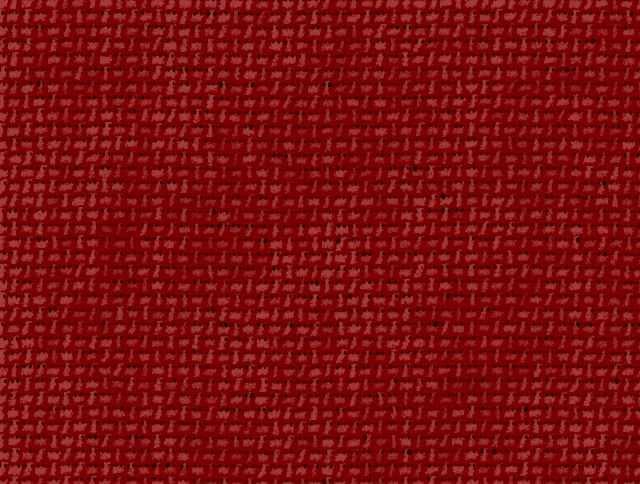
A Shadertoy shader for this texture:

```glsl
// Coarse red plain-weave cloth with worn highlights and small dark holes between threads.

#define THREADS vec2(49.0, 34.2)   // warp columns, weft rows
#define WEFT_SIZE vec2(0.40, 0.23) // half size of a horizontal float
#define WARP_SIZE vec2(0.17, 0.45) // half size of a vertical float
#define SLANT 0.30                 // lean of the floats
#define RAGGED 0.20                // roughness of the float edges
#define WEAR 0.09                  // spread of highlight size
#define HOLE_RADIUS 0.085

const vec3 BLACK_RED = vec3(0.09, 0.00, 0.00);
const vec3 DEEP_RED  = vec3(0.26, 0.00, 0.00);
const vec3 SHADE_RED = vec3(0.40, 0.00, 0.00);
const vec3 CLOTH_RED = vec3(0.48, 0.005, 0.005);
const vec3 WORN_RED  = vec3(0.55, 0.11, 0.11);
const vec3 PALE_RED  = vec3(0.63, 0.23, 0.23);

float hash(vec2 p) {
    vec3 q = fract(vec3(p.xyx) * 0.1031);
    q += dot(q, q.yzx + 33.33);
    return fract((q.x + q.y) * q.z);
}

// Distance to the nearest scattered point
float cellular(vec2 p) {
    vec2 cell = floor(p), f = fract(p);
    float nearest = 2.0;
    for (int y = -1; y <= 1; y++)
    for (int x = -1; x <= 1; x++) {
        vec2 o = vec2(x, y), id = cell + o;
        vec2 point = vec2(hash(id), hash(id + 71.7));
        nearest = min(nearest, length(o + point - f));
    }
    return nearest;
}

float roundedBox(vec2 p, vec2 halfSize, float radius) {
    vec2 q = abs(p) - halfSize + radius;
    return length(max(q, 0.0)) + min(max(q.x, q.y), 0.0) - radius;
}

// Broad wear: slow sines, stronger at the left and top edges
float broadWear(vec2 uv) {
    float waves = sin(uv.x * 13.0 + 2.0 * sin(uv.y * 5.0))
                + sin(uv.y * 11.0 - uv.x * 7.0 + 1.0);
    return 0.10 * waves + 0.7 * exp(-uv.x * 30.0) + 0.5 * exp((uv.y - 1.0) * 18.0);
}

void mainImage(out vec4 fragColor, in vec2 fragCoord) {
    vec2 uv = fragCoord / iResolution.xy;
    float soft = 0.9 * THREADS.y / iResolution.y;

    // Thread coordinates, y running down, with a slight wander
    vec2 g = vec2(uv.x, 1.0 - uv.y) * THREADS + vec2(0.4, 0.07);
    g += vec2(0.05 * sin(g.y * 0.9 + g.x * 0.3) + 0.05 * sin(g.y * 2.3 - g.x),
              0.05 * sin(g.x * 0.21) + 0.02 * sin(g.x * 1.1 + g.y * 0.4));

    float rough = cellular(g * vec2(3.6, 3.4)) - 0.45;
    float fine = cellular(g * vec2(6.0, 9.0) + 19.0) - 0.45;

    // Shaded furrow between weft rows
    float rowY = fract(g.y + 0.5) - 0.5;
    float furrow = abs(rowY) - 0.08 + 0.14 * rough;
    vec3 col = CLOTH_RED * (1.0 + 0.05 * fine);
    col = mix(col, SHADE_RED, smoothstep(soft, -soft, furrow));

    // Holes: two beside each warp thread along every furrow
    float side = floor(g.x * 2.0);
    vec2 holeId = vec2(side, floor(g.y + 0.5));
    float pick = hash(holeId + 5.3);
    float pull = mod(side, 2.0) < 0.5 ? 0.03 : -0.03;
    vec2 hole = vec2(fract(g.x * 2.0) * 0.5 - 0.25 - pull, rowY);
    hole += 0.05 * (vec2(hash(holeId + 9.1), hash(holeId + 17.9)) - 0.5);
    float radius = HOLE_RADIUS * (0.8 + 0.35 * pick + 0.6 * smoothstep(0.97, 1.0, pick));
    float holeD = length(hole * vec2(1.0, 0.75)) - radius + 0.06 * rough;

    // Floats: weft and warp alternate as a checkerboard
    vec2 h = g + vec2(0.0, 0.25);
    vec2 id = floor(h);
    vec2 p = fract(h) - 0.5;
    float chance = hash(id + 3.7);
    p += 0.08 * (vec2(hash(id + 41.0), hash(id + 57.0)) - 0.5);
    p.x += SLANT * p.y * (0.2 + 1.2 * hash(id + 23.0));
    bool warpOnTop = mod(id.x + id.y, 2.0) > 0.5;
    float d = warpOnTop ? roundedBox(p, WARP_SIZE, 0.10)
                        : roundedBox(p - vec2(0.0, 0.06), WEFT_SIZE, 0.15);

    // Highlight wear per float, per warp thread and across the cloth
    float streak = hash(vec2(id.x, floor(id.y / 7.0)) + 83.0) - 0.5;
    float wear = 0.8 * (chance - 0.5) + 0.5 * streak + broadWear(uv);
    d += RAGGED * rough + 0.06 * fine - WEAR * wear;
    float worn = smoothstep(soft, -soft, d) * clamp(0.95 + 0.3 * wear, 0.6, 1.0);

    // Pale brushed heart that fades in gradually from the rim
    float heart = d + 0.30 * fine + 0.12 * rough - 0.08 * wear;
    float pale = smoothstep(0.01, -0.20, heart) * clamp(0.85 + 0.4 * wear, 0.5, 1.0);
    col = mix(col, WORN_RED, worn);
    col = mix(col, PALE_RED, pale * worn);

    // Deep rim and black core of the holes
    float depth = smoothstep(0.1, 0.95, pick);
    col = mix(col, DEEP_RED, smoothstep(soft, -soft, holeD) * (0.7 + 0.3 * depth));
    col = mix(col, BLACK_RED * (1.4 - pick),
              smoothstep(soft, -soft, holeD + 0.02) * depth);

    fragColor = vec4(clamp(col, 0.0, 1.0), 1.0);
}
```
